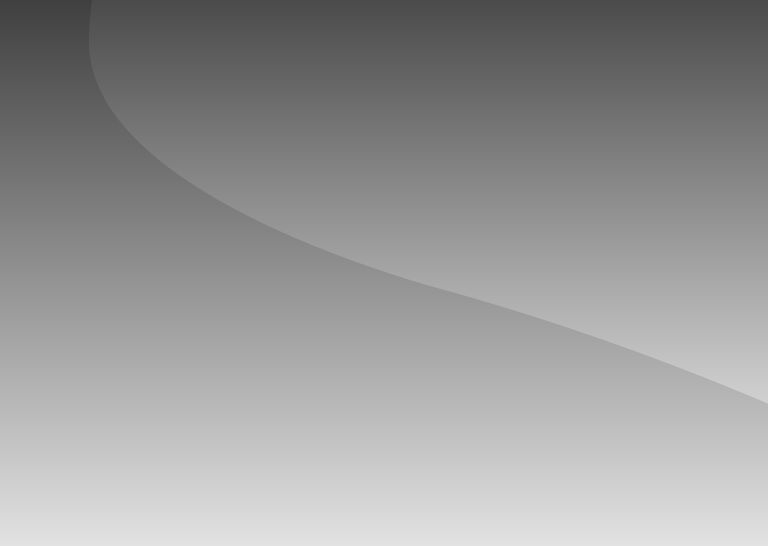
Write a Shadertoy shader that draws this background.

```glsl
// Cubic Bezier through four control values
float bezier(float a, float b, float c, float d, float t) {
    float s = 1.0 - t;
    return s * s * s * a + 3.0 * s * t * (s * b + t * c) + t * t * t * d;
}

// Horizontal place of the sweeping edge at a given depth below the top
float edgeAt(float depth) {
    // Nearly upright start
    if (depth < 0.077) {
        float rise = 1.0 - depth / 0.077;
        return 0.1159 + 0.004 * rise * rise;
    }
    // Shallow parabola toward the right side
    if (depth > 0.5238) {
        float drop = depth - 0.5238;
        return 0.56 + (sqrt(0.3826 * 0.3826 + 0.972 * drop) - 0.3826) / 0.486;
    }
    // Main bend: bisect for the curve parameter at this depth
    float low = 0.0, high = 1.0;
    for (int i = 0; i < 20; i++) {
        float middle = 0.5 * (low + high);
        if (bezier(0.077, 0.295, 0.4487, 0.5238, middle) < depth) low = middle;
        else high = middle;
    }
    return bezier(0.1159, 0.1159, 0.3776, 0.56, 0.5 * (low + high));
}

void mainImage(out vec4 fragColor, in vec2 fragCoord) {
    vec2 uv = fragCoord / iResolution.xy;
    float depth = 1.0 - uv.y;

    // Smooth coverage of the lighter sheet
    float side = uv.x - edgeAt(depth);
    float pixel = max(length(vec2(dFdx(side), dFdy(side))), 1e-5);
    float sheet = clamp(0.5 + side / pixel, 0.0, 1.0);

    // Vertical grey ramps
    float baseGrey = mix(0.25, 0.885, depth);
    float sheetGrey = mix(0.293, 1.003, depth);
    fragColor = vec4(vec3(mix(baseGrey, sheetGrey, sheet)), 1.0);
}
```
